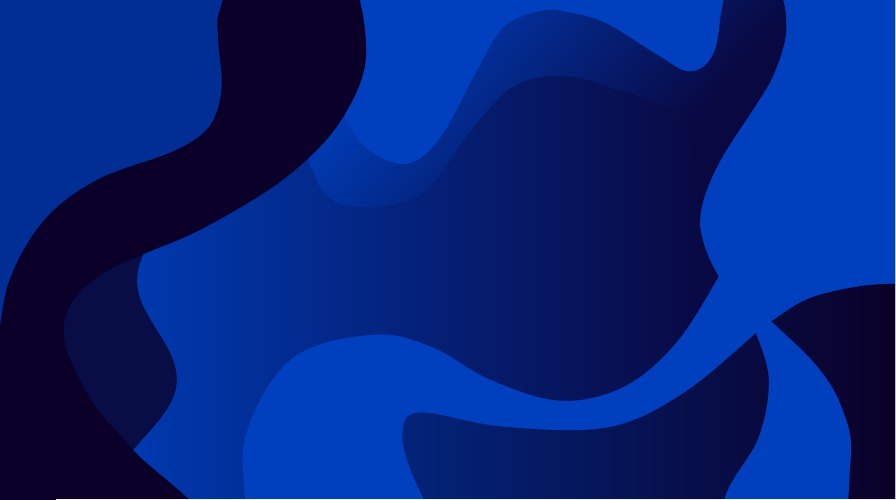
Write a Shadertoy shader that draws this background.

```glsl
const int COUNT = 24;  // knots per outline
const int STEPS = 8;   // straight pieces per knot
const vec2 CANVAS = vec2(7.68, 4.28);

const vec3 BRIGHT = vec3(0.0, 0.25, 0.75);
const vec3 ROYAL = vec3(0.0, 0.22, 0.68);
const vec3 MEDIUM = vec3(0.005, 0.18, 0.58);
const vec3 DEEP = vec3(0.01, 0.14, 0.48);
const vec3 NAVY = vec3(0.03, 0.05, 0.27);
const vec3 DUSK = vec3(0.035, 0.03, 0.25);
const vec3 INK = vec3(0.04, 0.0, 0.16);
const vec3 PAPER = vec3(1.0);

// Catmull-Rom point; a doubled knot makes a corner
vec2 splinePoint(vec2 a, vec2 b, vec2 c, vec2 d, float t) {
    if (b == c) return b;
    return b + 0.5 * t * (c - a + t * (2.0 * a - 5.0 * b + 4.0 * c - d
             + t * (3.0 * (b - c) + d - a)));
}

// Signed distance to a closed spline, negative inside
float splineDistance(vec2 p, vec2 knots[COUNT]) {
    float nearest = 1e4;
    float side = 1.0;
    vec2 start = knots[0];
    for (int i = 0; i < COUNT; i++) {
        vec2 a = knots[(i + COUNT - 1) % COUNT];
        vec2 b = knots[i];
        vec2 c = knots[(i + 1) % COUNT];
        vec2 d = knots[(i + 2) % COUNT];
        for (int j = 1; j <= STEPS; j++) {
            vec2 end = splinePoint(a, b, c, d, float(j) / float(STEPS));
            vec2 edge = end - start;
            vec2 offset = p - start;
            float along = clamp(dot(offset, edge) / max(dot(edge, edge), 1e-7), 0.0, 1.0);
            vec2 gap = offset - edge * along;
            nearest = min(nearest, dot(gap, gap));
            if ((start.y > p.y) != (end.y > p.y)
                && offset.x < edge.x * offset.y / edge.y) side = -side;
            start = end;
        }
    }
    return side * sqrt(nearest);
}

// Wavy-edged pocket beside the ribbon
float pocketDistance(vec2 p) {
    float bend = max(p.y - 3.3, 0.0);
    float edge = 1.345 - 0.17 * cos((p.y - 2.4) * 3.7) - 0.33 * bend * bend;
    return max(max(p.x - edge, 0.4 - p.x), 2.0 - p.y);
}

// Thin trim along the bottom and right borders
float trimDistance(vec2 p) {
    float bottom = max(4.272 - p.y, 0.48 - p.x);
    return min(bottom, 7.674 - p.x);
}

vec3 ramp(vec3 from, vec3 to, float t) {
    return mix(from, to, clamp(t, 0.0, 1.0));
}

vec3 paint(vec3 base, vec3 tint, float dist, float pixel) {
    return mix(base, tint, 1.0 - smoothstep(-0.6 * pixel, 0.6 * pixel, dist));
}

void mainImage(out vec4 fragColor, in vec2 fragCoord) {
    // Design space with y pointing down
    vec2 uv = fragCoord / iResolution.xy;
    vec2 p = vec2(uv.x, 1.0 - uv.y) * CANVAS;
    float pixel = CANVAS.y / iResolution.y;

    vec2 crest[COUNT] = vec2[COUNT](
        vec2(2.85, 0.9), vec2(2.99, 1.08), vec2(3.18, 1.3), vec2(3.5, 1.4),
        vec2(3.78, 1.17), vec2(4.08, 0.62), vec2(4.32, 0.23), vec2(4.65, 0.09),
        vec2(4.9, 0.11), vec2(5.2, 0.2), vec2(5.62, 0.46), vec2(5.91, 0.61),
        vec2(6.12, 0.45), vec2(6.25, -0.1), vec2(6.65, -0.1), vec2(6.74, 0.25),
        vec2(6.64, 0.62), vec2(6.48, 0.9), vec2(6.2, 1.33), vec2(6.05, 1.65),
        vec2(6.0, 1.9), vec2(6.03, 2.1), vec2(6.03, 2.1), vec2(2.5, 1.9));
    vec2 body[COUNT] = vec2[COUNT](
        vec2(2.45, 1.35), vec2(2.655, 1.42), vec2(2.77, 1.64), vec2(3.03, 1.77),
        vec2(3.6, 1.67), vec2(4.05, 1.1), vec2(4.4, 0.74), vec2(4.8, 0.65),
        vec2(5.2, 0.74), vec2(5.85, 1.05), vec2(6.01, 2.0), vec2(6.16, 2.37),
        vec2(6.16, 2.37), vec2(5.8, 2.93), vec2(5.35, 3.31), vec2(4.8, 3.43),
        vec2(4.2, 3.25), vec2(3.7, 2.97), vec2(3.2, 2.865), vec2(2.5, 3.07),
        vec2(2.1, 3.75), vec2(2.07, 4.6), vec2(1.5, 5.0), vec2(0.7, 2.8));
    vec2 leaves[COUNT] = vec2[COUNT](
        vec2(3.8, 4.6), vec2(3.53, 4.05), vec2(3.45, 3.7), vec2(3.6, 3.53),
        vec2(4.3, 3.65), vec2(5.2, 3.66), vec2(5.85, 3.37), vec2(6.48, 2.85),
        vec2(6.48, 2.85), vec2(6.59, 3.25), vec2(6.5, 3.75), vec2(6.2, 4.3),
        vec2(6.2, 5.0), vec2(7.1, 4.9), vec2(7.29, 3.95), vec2(7.22, 3.5),
        vec2(7.0, 3.13), vec2(6.61, 2.75), vec2(6.61, 2.75), vec2(7.0, 2.53),
        vec2(7.7, 2.43), vec2(8.4, 2.6), vec2(8.4, 5.4), vec2(3.8, 4.6));
    vec2 ribbon[COUNT] = vec2[COUNT](
        vec2(2.05, -0.1), vec2(1.88, 0.1), vec2(1.87, 0.35), vec2(1.9, 0.7),
        vec2(1.86, 0.95), vec2(1.74, 1.14), vec2(1.45, 1.31), vec2(0.85, 1.53),
        vec2(0.4, 1.86), vec2(0.1, 2.35), vec2(-0.02, 2.9), vec2(-0.3, 4.6),
        vec2(1.75, 4.6), vec2(1.14, 3.85), vec2(0.8, 3.45), vec2(0.56, 2.95),
        vec2(0.6, 2.62), vec2(0.85, 2.36), vec2(1.22, 2.18), vec2(1.75, 1.95),
        vec2(2.45, 1.52), vec2(2.93, 1.02), vec2(3.14, 0.42), vec2(2.9, -0.3));

    // Layers from back to front
    vec3 crestTint = ramp(ROYAL, DUSK, dot(p - vec2(2.8, 1.3), vec2(0.334, 0.285)));
    vec3 bodyTint = ramp(ROYAL, DUSK, (p.x - 1.2) / 5.0);
    vec3 leafTint = ramp(DEEP, INK, (p.x - 3.45) / 4.23);
    vec3 color = paint(BRIGHT, MEDIUM, p.x - 2.05, pixel);
    color = paint(color, crestTint, splineDistance(p, crest), pixel);
    color = paint(color, bodyTint, splineDistance(p, body), pixel);
    color = paint(color, leafTint, splineDistance(p, leaves), pixel);
    color = paint(color, NAVY, pocketDistance(p), pixel);
    color = paint(color, INK, splineDistance(p, ribbon), pixel);
    color = paint(color, PAPER, trimDistance(p), pixel);
    fragColor = vec4(color, 1.0);
}
```
